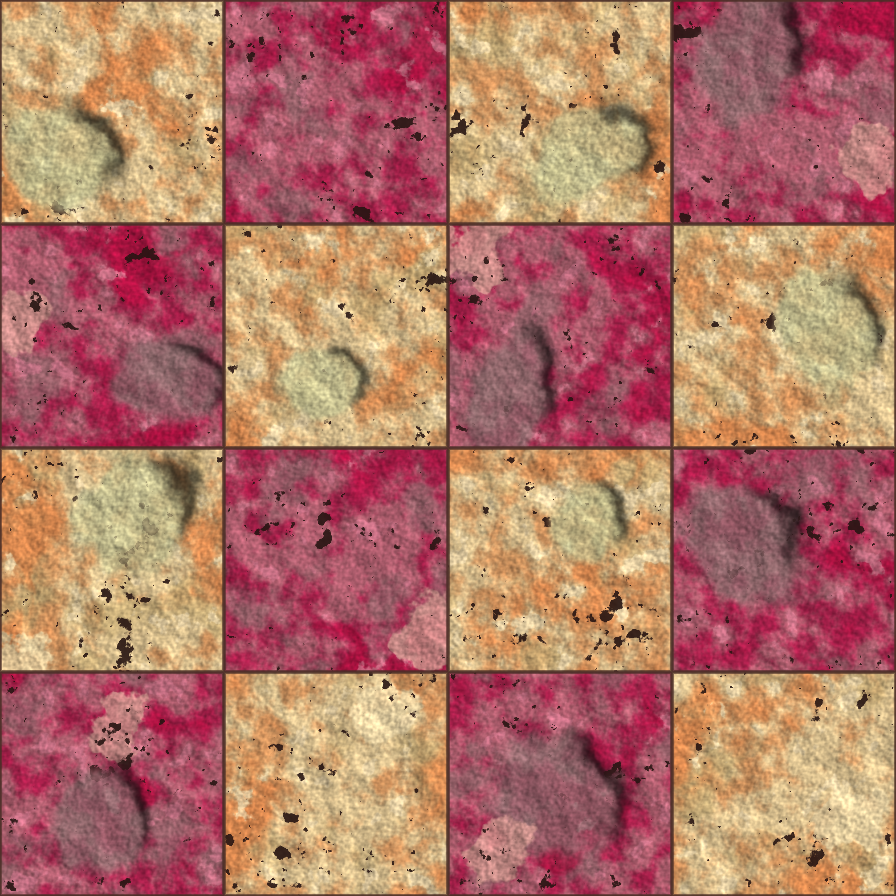
Give the GLSL for this pattern, as a three.js fragment shader.

```glsl
// Checkerboard of weathered cream and crimson stone tiles with pits, worn hollows and dark joints.
varying vec2 vUv;

const float TILES = 4.0;
const vec3 JOINT = vec3(0.29, 0.18, 0.15);
const vec3 PIT = vec3(0.15, 0.08, 0.07);

vec2 hash2(vec2 p) {
  vec3 q = fract(p.xyx * vec3(0.1031, 0.1030, 0.0973));
  q += dot(q, q.yzx + 33.33);
  return fract((q.xx + q.yz) * q.zy);
}

vec2 gradientAt(vec2 cell) {
  float angle = 6.2832 * hash2(cell).x;
  return vec2(cos(angle), sin(angle));
}

float gradientNoise(vec2 p) {
  vec2 i = floor(p), f = fract(p);
  vec2 u = f * f * f * (f * (f * 6.0 - 15.0) + 10.0);
  vec2 e = vec2(1.0, 0.0);
  float low = mix(dot(gradientAt(i), f), dot(gradientAt(i + e), f - e), u.x);
  float high = mix(dot(gradientAt(i + e.yx), f - e.yx), dot(gradientAt(i + 1.0), f - 1.0), u.x);
  return mix(low, high, u.y);
}

float fbm(vec2 p) {
  float sum = 0.0, amp = 1.0;
  for (int i = 0; i < 5; i++) {
    sum += amp * gradientNoise(p);
    p = mat2(1.6, 1.2, -1.2, 1.6) * p + 17.3;
    amp *= 0.52;
  }
  return sum;
}

// Directional light on the rough surface
float relief(vec2 p) {
  return fbm(p) - fbm(p + vec2(0.06, 0.04));
}

// Mottled mineral colour, from deep to pale
vec3 mineral(vec2 p, float cream) {
  float broad = fbm(p * 1.7 + 0.5 * gradientNoise(p * 4.0));
  float blotch = fbm(p * 7.0 + 40.0);
  float stain = fbm(p * 3.2 + 80.0);
  vec3 deep = mix(vec3(0.63, 0.12, 0.28), vec3(0.79, 0.56, 0.36), cream);
  vec3 pale = mix(vec3(0.67, 0.36, 0.42), vec3(0.84, 0.74, 0.55), cream);
  vec3 dusty = mix(vec3(0.55, 0.38, 0.40), vec3(0.73, 0.63, 0.43), cream);
  vec3 bright = mix(vec3(0.78, 0.45, 0.53), vec3(0.90, 0.82, 0.66), cream);
  vec3 warm = mix(vec3(0.66, 0.05, 0.23), vec3(0.84, 0.50, 0.28), cream);
  vec3 color = mix(deep, pale, smoothstep(-0.3, 0.3, 0.7 * broad + 0.75 * blotch));
  color = mix(color, dusty, 0.75 * smoothstep(0.05, 0.5, stain));
  color = mix(color, warm, 0.7 * smoothstep(0.15, 0.5, -broad - 0.3 * blotch));
  return mix(color, bright, 0.7 * smoothstep(0.30, 0.48, blotch));
}

// Smooth hollow: x is its coverage, y the crescent shadow along one side
vec2 hollow(vec2 q, vec2 center, vec2 radii, float angle, float rough) {
  vec2 v = q - center;
  float c = cos(angle), s = sin(angle);
  float d = length(mat2(c, -s, s, c) * v / radii) - 1.0 + rough;
  float side = dot(v / max(length(v), 0.001), vec2(0.92, 0.39));
  float rim = exp(-40.0 * d * d) * smoothstep(0.35, 0.95, side);
  return vec2(smoothstep(0.18, -0.18, d), rim);
}

// Ragged flake of pale exposed stone
float flake(vec2 q, vec2 center, float radius, float rough) {
  return smoothstep(0.12, -0.08, length(q - center) / radius - 1.0 + rough);
}

float pits(vec2 p) {
  float cluster = gradientNoise(p * 2.6 + 9.0);
  float large = fbm(p * 10.0 + 120.0) + 0.6 * cluster;
  float small = fbm(p * 22.0 + 160.0) + 0.4 * cluster;
  return max(smoothstep(0.56, 0.66, large), smoothstep(0.64, 0.74, small));
}

float joint(vec2 q) {
  vec2 d = min(q, 1.0 - q);
  return 1.0 - smoothstep(0.004, 0.012, min(d.x, d.y));
}

void main() {
  vec2 grid = vUv * TILES;
  vec2 tile = min(floor(grid), TILES - 1.0);
  vec2 q = grid - tile;
  float cream = mod(tile.x + tile.y, 2.0);
  vec2 p = q + 13.0 * tile + 5.0;

  // Per-tile variation
  vec2 place = hash2(tile + 3.7);
  vec2 size = hash2(tile + 21.3);
  vec2 chance = hash2(tile + 47.9);
  vec2 spot = hash2(tile + 71.1);
  float rough = fbm(p * 5.0 + 200.0);

  vec3 color = mineral(p, cream);

  // Worn hollow
  vec2 worn = hollow(q, 0.2 + 0.6 * place, 0.15 + 0.16 * size, 3.0 * chance.y, 0.3 * rough);
  worn *= step(0.4, chance.x);
  vec3 wornColor = mix(vec3(0.53, 0.42, 0.42), vec3(0.73, 0.73, 0.55), cream);
  color = mix(color, wornColor, 0.75 * worn.x);

  // Pale flake
  float flaked = flake(q, spot, 0.10 + 0.05 * size.y, 0.9 * rough) * step(0.45, chance.y);
  vec3 flakeColor = mix(vec3(0.78, 0.56, 0.53), vec3(0.89, 0.81, 0.63), cream);
  color = mix(color, flakeColor, 0.85 * flaked);

  // Relief, grain, shadow, pits and joints
  float grain = gradientNoise(p * 55.0);
  color *= 1.0 + 0.85 * relief(p * 6.0) + 0.22 * grain;
  color *= 1.0 - 0.6 * worn.y;
  color = mix(color, PIT, 0.9 * pits(p) * (1.0 - 0.7 * worn.x));
  color = mix(color, JOINT, 0.9 * joint(q));
  gl_FragColor = vec4(clamp(color, 0.0, 1.0), 1.0);
}
```
